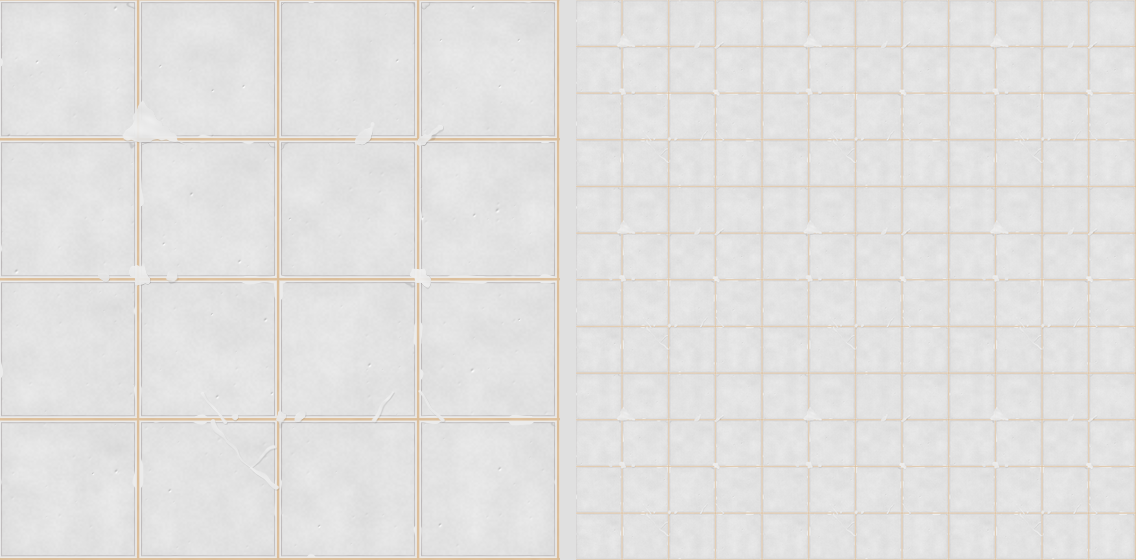
Left: one tile. Right: repeated 3 by 3.
Reproduce this texture procedurally as a Shadertoy shader.

```glsl
// Pale plaster-like wall tiles in a 4 x 4 grid with thin tan joints.
// Wrapping value noise gives the blotches; pits, chips and cracks are
// distance fields placed by loops and measured with wrapped offsets.

float hash(vec2 p) {
    return fract(sin(dot(p, vec2(127.1, 311.7))) * 43758.5453);
}

// Value noise with n cells across the unit square
float noise(vec2 uv, float n) {
    vec2 p = uv * n, i = floor(p), f = fract(p);
    f = f * f * (3.0 - 2.0 * f);
    vec2 a = mod(i, n), b = mod(i + 1.0, n);
    return mix(mix(hash(a), hash(vec2(b.x, a.y)), f.x),
               mix(hash(vec2(a.x, b.y)), hash(b), f.x), f.y);
}

float fbm(vec2 uv, float n) {
    float sum = 0.0, amp = 0.5;
    for (int i = 0; i < 5; i++) {
        sum += amp * noise(uv, n);
        n *= 2.0;
        amp *= 0.5;
    }
    return sum;
}

// Shortest offset on the repeating canvas
vec2 wrapDelta(vec2 d) { return fract(d + 0.5) - 0.5; }

float soft(float d) {
    float aa = 0.8 / iResolution.y;
    return 1.0 - smoothstep(-aa, aa, d);
}

// Distance to a segment that tapers towards its far end
float crackLine(vec2 p, vec2 a, vec2 b, float width) {
    vec2 q = wrapDelta(p - a), ab = b - a;
    float h = clamp(dot(q, ab) / dot(ab, ab), 0.0, 1.0);
    return length(q - ab * h) - width * (1.0 - 0.4 * h);
}

// Small dents: a dark side and a lit side, leaning along one diagonal
float pits(vec2 uv, float n, float chance) {
    vec2 cell = mod(floor(uv * n), n);
    vec2 q = fract(uv * n) - 0.3 - 0.4 * vec2(hash(cell + 3.0), hash(cell + 7.0));
    q = vec2(q.x + q.y, q.y - q.x) / n;
    float size = mix(0.0018, 0.0034, hash(cell + 11.0));
    vec2 s = q / (size * vec2(1.4, 0.9)), t = s - vec2(0.3, 1.2);
    float lit = exp(-dot(s, s)), dark = exp(-dot(t, t));
    return step(hash(cell + 19.0), chance) * (lit * 0.12 - dark * 0.16);
}

// Distance to all broken patches and slivers lying over the joints
float chips(vec2 uv, float rough) {
    // One large wedge above a crossing
    vec2 q = wrapDelta(uv - vec2(0.247, 0.75));
    float d = max(-q.y - 0.002, max(dot(q, vec2(0.75, 0.66)) - 0.052,
                                    dot(q, vec2(-0.87, 0.49)) - 0.027));
    d += rough * 0.012;
    // Patches at three crossings
    for (int i = 1; i < 4; i++) {
        float row = 1.0 + abs(float(i) - 2.0);
        q = wrapDelta(uv - vec2(float(i), row) * 0.25 - vec2(0.0, 0.006));
        d = min(d, length(q * vec2(1.0, 0.8)) - 0.014 + 0.001 * float(i) + rough * 0.022);
    }
    // Slanted slivers along the horizontal joints
    for (int i = 0; i < 6; i++) {
        float k = float(i), row = 1.0 + mod(floor(k * 0.5) * 2.0 + 1.0, 3.0);
        q = wrapDelta(uv - vec2(fract(0.19 + 0.115 * k), row * 0.25 + 0.006));
        q.x -= q.y * (0.25 * k - 0.2);
        float size = i / 2 == 1 ? 0.004 : 0.009;
        d = min(d, length(q * vec2(1.0, 0.15 * k + 1.3 - 0.3 * k)) - size + rough * 0.016);
    }
    return d;
}

// Distance to one branching crack and three short hairlines
float cracks(vec2 uv, float rough) {
    vec2 p = uv + 0.01 * (vec2(noise(uv + 0.37, 40.0), noise(uv, 40.0)) - 0.5);
    float d = crackLine(p, vec2(0.378, 0.249), vec2(0.402, 0.212), 0.0042);
    d = min(d, crackLine(p, vec2(0.402, 0.212), vec2(0.452, 0.165), 0.0028));
    d = min(d, crackLine(p, vec2(0.492, 0.126), vec2(0.452, 0.165), 0.0045));
    d = min(d, crackLine(p, vec2(0.490, 0.203), vec2(0.452, 0.165), 0.0024));
    for (int i = 0; i < 3; i++) {
        float k = float(i), side = i == 1 ? 0.03 : -0.04;
        vec2 start = vec2(0.4 + k * (0.345 - 0.075 * k), 0.25);
        d = min(d, crackLine(p, start, start + vec2(side, 0.05), 0.0034));
    }
    return d + rough * 0.0015;
}

void mainImage(out vec4 fragColor, in vec2 fragCoord) {
    vec2 uv = fragCoord / iResolution.xy;
    vec2 grid = (uv + vec2(0.0034, -0.0013)) * 4.0;
    vec2 local = fract(grid), id = mod(floor(grid), 4.0);
    float rough = noise(uv, 64.0) + 0.5 * noise(uv, 128.0) - 0.75;

    // Tile face: blotches shared by every tile, finer mottling and grain
    float tone = 0.888 + 0.04 * (fbm(local, 5.0) - 0.48) + 0.05 * (fbm(uv, 20.0) - 0.48);
    tone += 0.018 * (noise(uv, 256.0) - 0.5);
    tone += pits(uv, 22.0, 0.055) + 0.25 * pits(uv + 0.013, 38.0, 0.14);
    vec3 color = vec3(tone);

    // Worn upper corners on some tiles
    vec2 corner = vec2(min(local.x, 1.0 - local.x), 1.0 - local.y) * 0.25;
    float wear = length(corner * vec2(0.7, 1.0)) - 0.013 + rough * 0.012;
    float worn = step(0.6, hash(id + step(0.5, local.x) * 9.0 + 4.0));
    color = mix(color, vec3(0.76 + 0.13 * smoothstep(0.0, -0.004, wear)), worn * soft(wear));

    // Square rim: uneven shadow line, pale bevel with nibbles, tan joint
    vec2 edge = min(local, 1.0 - local) * 0.25;
    float rim = min(edge.x, edge.y);
    float line = soft(abs(rim - 0.006 - rough * 0.0004) - 0.0008);
    color = mix(color, vec3(0.70, 0.68, 0.685), line * (0.7 + 0.3 * noise(uv, 96.0)));
    float nibble = 0.006 * smoothstep(0.78, 1.0, noise(uv, 36.0));
    color = mix(color, vec3(0.92), soft(rim - 0.005 - nibble));
    float joint = 1.0 - smoothstep(0.0011, 0.0034, rim);
    color = mix(color, vec3(0.865, 0.75, 0.61) + 0.02 * rough, joint);

    // Damage: soft shadow offset below, then a pale faceted fill
    vec2 shift = vec2(-0.0015, 0.002);
    float damage = min(chips(uv, rough), cracks(uv, rough));
    float shadow = min(chips(uv + shift, rough), cracks(uv + shift, rough));
    color *= 1.0 - 0.09 * soft(shadow);
    float facet = 0.895 + 0.055 * noise(uv + uv.yx * vec2(1.0, 0.0), 56.0);
    color = mix(color, vec3(facet), 0.92 * soft(damage));

    fragColor = vec4(color, 1.0);
}
```
